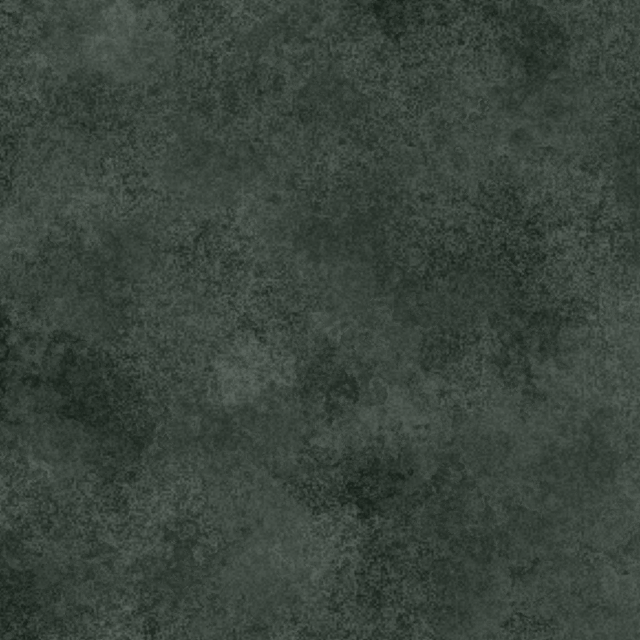
Give the GLSL for this texture, as a three.js fragment shader.

```glsl
// Weathered dark green-grey plaster: soft clouds, ragged blotches and crisp grain.
// Layers of rotated value noise add up to one tone; a fine warp crumbles the
// blotch edges, and the tone then picks a colour between a dark and a light.

varying vec2 vUv;

const vec3 DARK_SLATE = vec3(0.170, 0.210, 0.180);
const vec3 PALE_SLATE = vec3(0.290, 0.330, 0.300);
const float MEAN_TONE = 0.48;

// Cells across the canvas
const float CLOUD_CELLS = 5.0;
const float BLOTCH_CELLS = 12.0;
const float FRAY_CELLS = 42.0;
const float WORM_CELLS = 80.0;
const float GRAIN_CELLS = 290.0;

// Strength of each layer, in tone
const float CLOUD_GAIN = 0.48;
const float BLOTCH_GAIN = 0.60;
const float STAIN_GAIN = 0.42;
const float FLAKE_GAIN = 0.30;
const float WORM_GAIN = 0.42;
const float GRAIN_GAIN = 0.88;

// Reach of the crumbling warp, across the canvas
const float FRAY_REACH = 0.085;
const float WORM_REACH = 0.016;

float hash(vec2 cell) {
  vec3 q = fract(cell.xyx * 0.1031);
  q += dot(q, q.yzx + 33.33);
  return fract((q.x + q.y) * q.z);
}

// Value noise centred on zero, from -0.5 to 0.5
float noise(vec2 p) {
  vec2 cell = floor(p);
  vec2 f = fract(p);
  vec2 s = f * f * (3.0 - 2.0 * f);
  float low = mix(hash(cell), hash(cell + vec2(1.0, 0.0)), s.x);
  float high = mix(hash(cell + vec2(0.0, 1.0)), hash(cell + vec2(1.0, 1.0)), s.x);
  return mix(low, high, s.y) - 0.5;
}

// Five octaves, each turned to hide the lattice
float fbm(vec2 p) {
  const mat2 TURN = mat2(0.8, 0.6, -0.6, 0.8);
  float sum = 0.0;
  float amplitude = 1.0;
  for (int i = 0; i < 5; i++) {
    sum += amplitude * noise(p);
    p = TURN * p * 2.03 + 19.7;
    amplitude *= 0.55;
  }
  return sum;
}

void main() {
  // Fine displacement that crumbles the edges of the blotches
  vec2 fray = vec2(fbm(vUv * FRAY_CELLS + 7.0), fbm(vUv * FRAY_CELLS + 61.0));
  vec2 frayed = vUv + FRAY_REACH * fray;

  // Broad clouds and ragged blotches
  float clouds = fbm(vUv * CLOUD_CELLS + 3.0);
  float blotches = fbm(frayed * BLOTCH_CELLS + 37.0);

  // Scattered dark stains and pale flakes
  float stains = smoothstep(0.20, 0.50, fbm(frayed * BLOTCH_CELLS * 0.8 + 83.0));
  float flakes = smoothstep(0.22, 0.45, fbm(frayed * BLOTCH_CELLS * 1.3 + 151.0));

  // Grain and winding marks, stronger in worn patches
  float wear = smoothstep(-0.25, 0.3, noise(frayed * BLOTCH_CELLS * 0.8 + 113.0));
  float worms = 0.27 - abs(2.0 * noise((vUv + WORM_REACH * fray) * WORM_CELLS + 29.0));
  float grain = noise(vUv * GRAIN_CELLS + 5.0);

  float tone = MEAN_TONE + CLOUD_GAIN * clouds + BLOTCH_GAIN * blotches;
  tone += FLAKE_GAIN * flakes - STAIN_GAIN * stains;
  tone += mix(0.65, 1.35, wear) * (WORM_GAIN * worms + GRAIN_GAIN * grain);

  gl_FragColor = vec4(mix(DARK_SLATE, PALE_SLATE, clamp(tone, -0.6, 1.5)), 1.0);
}
```
